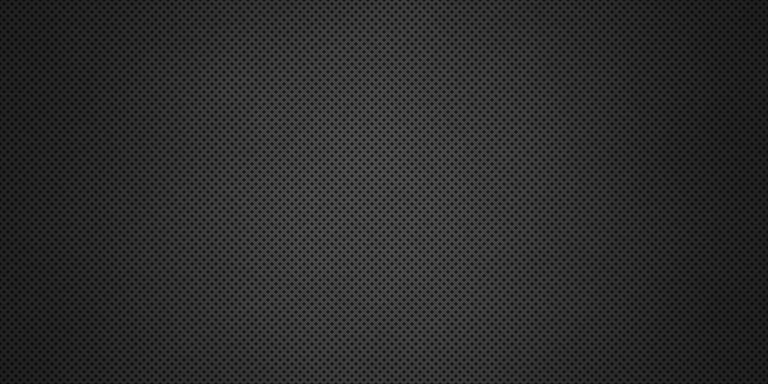
Give the GLSL for this texture, as a Shadertoy shader.

```glsl
// Dark perforated metal sheet: staggered round holes under a soft central glow.

#define CELLS vec2(96.0, 48.0)       // repeats across and down, two holes each
#define HOLE_RADIUS 0.2              // in cells
#define RIM_OFFSET 0.1               // drop of the lit lower rim, in cells
#define RIM_LIGHT 0.16               // relative brightening of the rim
#define HOLE_SHADE 0.32              // hole brightness relative to the sheet
#define GLOW_CENTER vec2(0.49, 0.5)
#define GLOW_SIZE vec2(0.36, 0.8)
#define EDGE_GRAY 0.105
#define CENTER_GRAY 0.285
#define MOTTLE 0.12                  // strength of cloudy wear
#define GRAIN 0.06                   // variation between holes

float hash(vec2 p) {
    vec3 q = fract(vec3(p.xyx) * 0.1031);
    q += dot(q, q.yzx + 33.33);
    return fract((q.x + q.y) * q.z);
}

float valueNoise(vec2 p) {
    vec2 cell = floor(p);
    vec2 f = fract(p);
    f = f * f * (3.0 - 2.0 * f);
    float low = mix(hash(cell), hash(cell + vec2(1.0, 0.0)), f.x);
    float high = mix(hash(cell + vec2(0.0, 1.0)), hash(cell + 1.0), f.x);
    return mix(low, high, f.y);
}

float cloud(vec2 p) {
    float sum = 0.0;
    float weight = 0.5;
    for (int i = 0; i < 4; i++) {
        sum += weight * valueNoise(p);
        p = p * 2.03 + 17.0;
        weight *= 0.5;
    }
    return sum;
}

// Distance to the nearest hole centre on the staggered lattice
float latticeDistance(vec2 p) {
    vec2 a = fract(p) - 0.5;
    vec2 b = fract(p + 0.5) - 0.5;
    return sqrt(min(dot(a, a), dot(b, b)));
}

float disc(vec2 p, float softness) {
    return 1.0 - smoothstep(-softness, softness, latticeDistance(p) - HOLE_RADIUS);
}

void mainImage(out vec4 fragColor, in vec2 fragCoord) {
    vec2 uv = fragCoord / iResolution.xy;
    vec2 p = uv * CELLS;
    float softness = 0.7 * CELLS.y / iResolution.y;

    // Broad light falling off toward the sides
    vec2 d = (uv - GLOW_CENTER) / GLOW_SIZE;
    float sheet = mix(EDGE_GRAY, CENTER_GRAY, exp(-dot(d, d)));

    // Cloudy wear and fine unevenness
    sheet *= 1.0 + MOTTLE * (cloud(uv * vec2(10.0, 5.0)) - 0.47);
    sheet *= 1.0 + GRAIN * (hash(floor(p * 2.0)) - 0.5);

    // Holes with a lit lower rim
    float hole = disc(p, softness);
    float rim = disc(p + vec2(0.0, RIM_OFFSET), softness) * (1.0 - hole);
    float gray = sheet * (1.0 + RIM_LIGHT * rim);
    gray *= mix(1.0, HOLE_SHADE, hole);

    fragColor = vec4(vec3(gray), 1.0);
}
```
